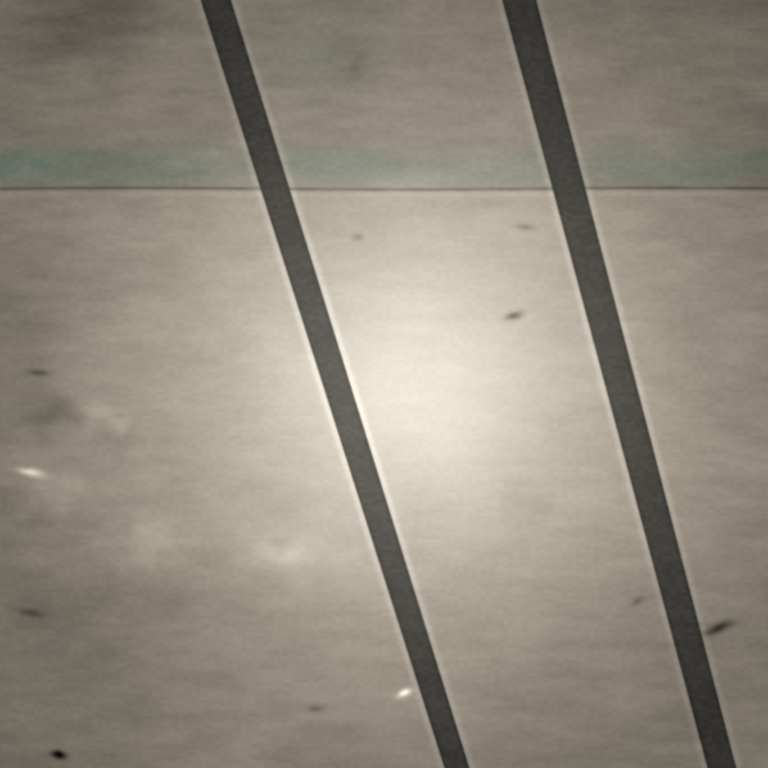
Give the GLSL for this texture, as a Shadertoy shader.

```glsl
// Worn concrete floor lit by one soft round glow, crossed by two dark slanted bars
// and a thin seam. Layered value noise gives the grain; loops over short lists
// place the blurred stains and the small sharp flecks.

float hash(vec2 p) {
    p = fract(p * vec2(0.1031, 0.1137));
    p += dot(p, p.yx + 33.33);
    return fract((p.x + p.y) * p.x * 17.0);
}

float noise(vec2 p) {
    vec2 i = floor(p), f = fract(p);
    f = f * f * (3.0 - 2.0 * f);
    return mix(mix(hash(i), hash(i + vec2(1, 0)), f.x),
               mix(hash(i + vec2(0, 1)), hash(i + vec2(1, 1)), f.x), f.y);
}

float fbm(vec2 p) {
    float sum = 0.0, amp = 0.5;
    for (int i = 0; i < 5; i++) {
        sum += amp * noise(p);
        p = mat2(1.6, 0.4, -0.4, 1.9) * p + 17.3;
        amp *= 0.5;
    }
    return sum;
}

// Gaussian blot with separate radii
float blot(vec2 p, vec2 radii) {
    p /= radii;
    return exp(-dot(p, p));
}

// Signed distance to a tapering bar: x = top and bottom centres, y = half widths
float barDistance(vec2 uv, vec2 centres, vec2 halfWidths) {
    float centre = mix(centres.y, centres.x, uv.y);
    float halfWidth = mix(halfWidths.y, halfWidths.x, uv.y);
    return (abs(uv.x - centre) - halfWidth) * 0.955;
}

// Soft marks: xy = place, z = radius, w = brightness change
const vec4 stains[11] = vec4[11](
    vec4(0.380, 0.277, 0.036, 0.10), vec4(0.200, 0.287, 0.036, 0.08),
    vec4(0.075, 0.365, 0.035, 0.06), vec4(0.125, 0.455, 0.032, 0.07),
    vec4(0.070, 0.460, 0.026, -0.11), vec4(0.150, 0.430, 0.028, -0.05),
    vec4(0.020, 0.600, 0.070, -0.05), vec4(0.690, 0.350, 0.030, -0.04),
    vec4(0.465, 0.915, 0.020, -0.05), vec4(0.120, 0.970, 0.080, -0.05),
    vec4(0.100, 0.220, 0.100, -0.04));

// Sharp marks: xy = place, z = half length, w = brightness change
const vec4 flecks[11] = vec4[11](
    vec4(0.040, 0.385, 0.017, 0.32), vec4(0.527, 0.097, 0.010, 0.42),
    vec4(0.078, 0.017, 0.009, -0.42), vec4(0.935, 0.181, 0.019, -0.28),
    vec4(0.668, 0.588, 0.011, -0.28), vec4(0.050, 0.516, 0.015, -0.15),
    vec4(0.040, 0.203, 0.016, -0.13), vec4(0.410, 0.078, 0.010, -0.13),
    vec4(0.684, 0.704, 0.012, -0.11), vec4(0.465, 0.691, 0.008, -0.12),
    vec4(0.830, 0.217, 0.009, -0.13));

void mainImage(out vec4 fragColor, in vec2 fragCoord) {
    vec2 uv = fragCoord / iResolution.xy;
    float aa = max(0.0022, 1.0 / iResolution.y);

    // Glow with a small hot core
    vec2 fromLight = uv - vec2(0.535, 0.495);
    float glow = blot(fromLight, vec2(0.38, 0.37));
    float light = 0.435 + 0.44 * glow + 0.06 * blot(fromLight, vec2(0.13));

    // Darker slab beyond the seam
    float seamY = 0.754 + 0.001 * sin(uv.x * 9.0);
    float beyond = smoothstep(seamY - aa, seamY + aa, uv.y);
    light *= 1.0 - 0.05 * beyond;

    // Broad mottling, horizontal brushing and fine grain
    float mottle = fbm(uv * vec2(7.0, 10.0)) - 0.48;
    float brushing = fbm(uv * vec2(22.0, 75.0) + 40.0) - 0.48;
    float grain = noise(uv * vec2(170.0, 230.0)) - 0.5;
    light += (0.10 * mottle + 0.07 * brushing) * (1.2 - 0.6 * glow) + 0.025 * grain;

    // Stains with ragged outlines
    vec2 ragged = 0.035 * vec2(noise(uv * 38.0) - 0.5, noise(uv * 38.0 + 70.0) - 0.5);
    for (int i = 0; i < 11; i++) {
        vec4 s = stains[i];
        light += s.w * blot(uv + ragged - s.xy, s.z * vec2(1.1, 0.8));
    }

    // Flecks, each slightly tilted
    for (int i = 0; i < 11; i++) {
        vec4 f = flecks[i];
        float tilt = (hash(vec2(i, 5)) - 0.5) * 0.8;
        vec2 d = mat2(cos(tilt), -sin(tilt), sin(tilt), cos(tilt)) * (uv - f.xy + 0.12 * ragged);
        light += f.w * blot(d, vec2(f.z, max(0.0045, f.z * 0.32)));
    }

    // Seam groove and the pale lip beneath it
    light -= (0.09 + 0.06 * noise(uv * vec2(45.0, 3.0))) * blot(vec2(0.0, uv.y - seamY), vec2(1.0, 0.0026));
    light += 0.03 * blot(vec2(0.0, uv.y - seamY + 0.007), vec2(1.0, 0.004));

    // Warm concrete, paler where bright
    vec3 colour = light * mix(vec3(1.0, 0.938, 0.845), vec3(1.0, 0.965, 0.895), smoothstep(0.5, 0.9, light));

    // Faded green wash along the far side of the seam
    float wash = blot(vec2(0.0, uv.y - 0.785), vec2(1.0, 0.024)) * (0.35 + 0.65 * noise(uv * vec2(9.0, 30.0)));
    wash += 0.8 * blot(uv - vec2(0.04, 0.787), vec2(0.07, 0.025)) * noise(uv * vec2(55.0, 90.0));
    wash += 0.35 * blot(uv - vec2(0.40, 0.93), vec2(0.09, 0.06));
    colour += wash * beyond * vec3(-0.065, -0.012, -0.012);

    // Bars with pale rims, lit by the same glow
    float bars = min(barDistance(uv, vec2(0.281, 0.595), vec2(0.0195, 0.0160)),
                     barDistance(uv, vec2(0.676, 0.940), vec2(0.0220, 0.0185)));
    colour += (0.04 + 0.06 * glow) * blot(vec2(bars - 0.004, 0.0), vec2(0.004, 1.0));
    float barLight = 0.185 + 0.23 * glow + 0.035 * grain + 0.04 * brushing;
    barLight -= 0.03 * smoothstep(-0.008, 0.0, bars);
    colour = mix(colour, barLight * vec3(1.0, 0.965, 0.905), 1.0 - smoothstep(-aa, aa, bars));

    fragColor = vec4(clamp(colour, 0.0, 1.0), 1.0);
}
```
